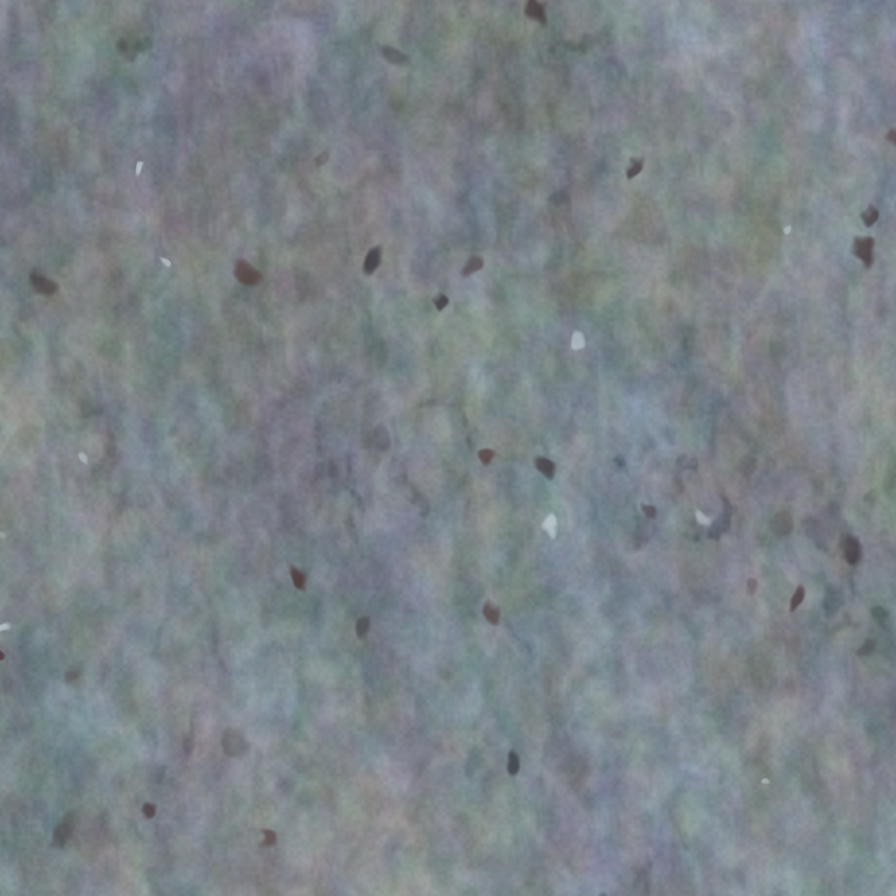
Give the GLSL for this texture, as a WebGL 2 fragment shader.

```glsl
#version 300 es
precision highp float;

#define BASE_COLOR vec3(0.494, 0.521, 0.545)
#define PATCH_CONTRAST 0.070
#define MOTTLE_CONTRAST 0.075
#define GRAIN_CONTRAST 0.080
#define STREAK_CONTRAST 0.028
#define DUST_CONTRAST 0.018
#define WARM_SHIFT vec3(0.026, 0.002, -0.046)
#define PINK_SHIFT vec3(0.030, -0.022, 0.018)
#define MARK_DEPTH 0.085
#define SPOT_CELLS 15.0
#define SPOT_CHANCE 0.13
#define SPECK_CHANCE 0.025

uniform vec2 u_resolution;
out vec4 fragColor;

float hash(vec2 p) {
    return fract(sin(dot(p, vec2(127.1, 311.7))) * 43758.5453);
}

// Smooth value noise in -1..1
float noise(vec2 p) {
    vec2 cell = floor(p);
    vec2 f = fract(p);
    f = f * f * (3.0 - 2.0 * f);
    float low = mix(hash(cell), hash(cell + vec2(1.0, 0.0)), f.x);
    float high = mix(hash(cell + vec2(0.0, 1.0)), hash(cell + 1.0), f.x);
    return 2.0 * mix(low, high, f.y) - 1.0;
}

// Layered noise, each octave turned to hide the lattice
float fbm(vec2 p) {
    const mat2 turn = mat2(0.8, 0.6, -0.6, 0.8);
    float sum = 0.0;
    float amplitude = 0.5;
    for (int i = 0; i < 3; i++) {
        sum += amplitude * noise(p);
        p = turn * p * 1.93 + 17.3;
        amplitude *= 0.5;
    }
    return sum;
}

// Sparse soft blobs on a jittered grid: x = coverage, y = random tint
vec2 scatter(vec2 p, float chance, float radius, float seed) {
    vec2 grid = p * SPOT_CELLS;
    vec2 home = floor(grid);
    vec2 result = vec2(0.0);
    for (int y = -1; y <= 1; y++) {
        for (int x = -1; x <= 1; x++) {
            vec2 cell = home + vec2(x, y);
            vec2 id = cell + seed;
            if (hash(id) > chance) continue;
            vec2 center = cell + vec2(hash(id + 3.7), hash(id + 8.1));
            float size = radius * mix(0.55, 1.25, hash(id + 5.3));
            vec2 offset = grid - center;
            offset.x += offset.y * (hash(id + 6.9) - 0.5);
            float d = length(offset * vec2(1.15, 0.85)) / size;
            float cover = 1.0 - smoothstep(0.45, 1.25, d);
            cover *= mix(0.3, 1.0, hash(id + 2.9));
            if (cover > result.x) result = vec2(cover, hash(id + 9.4));
        }
    }
    return result;
}

void main() {
    vec2 p = gl_FragCoord.xy / min(u_resolution.x, u_resolution.y);
    vec2 wobble = vec2(noise(p * 26.0 + 4.0), noise(p * 26.0 + 51.0));
    vec2 q = p + 0.006 * wobble;
    vec2 tall = q * vec2(1.0, 0.7);

    // Tone: broad patches, mottling, grain and vertical streaks
    float patches = fbm(tall * 5.0 + 11.0);
    float mottle = fbm(tall * 21.0 + 37.0);
    float grain = fbm(tall * 68.0 + 73.0);
    float streaks = noise(q * vec2(48.0, 5.0) + 29.0) + 0.6 * noise(q * vec2(110.0, 9.0) + 83.0);
    float streakArea = smoothstep(-0.3, 0.4, fbm(p * 3.5 + 61.0));
    float dust = noise(p * 230.0 + 19.0);
    float tone = PATCH_CONTRAST * patches + MOTTLE_CONTRAST * mottle
        + GRAIN_CONTRAST * grain + STREAK_CONTRAST * streaks * streakArea
        + DUST_CONTRAST * dust;

    // Hue: warm against cool, pink against green
    float warm = fbm(tall * 6.0 + 97.0) + fbm(tall * 34.0 + 113.0);
    float pink = fbm(tall * 9.0 + 131.0) + fbm(tall * 44.0 + 149.0);
    vec3 color = BASE_COLOR + tone + WARM_SHIFT * warm + PINK_SHIFT * pink;

    // Clustered dark marks
    float cluster = smoothstep(-0.05, 0.4, fbm(p * 6.5 + 167.0));
    float marks = smoothstep(0.12, 0.5, fbm(tall * 42.0 + 181.0)) * cluster;
    color -= MARK_DEPTH * marks * vec3(1.0, 1.02, 0.95);

    // Isolated pits, some rusty, and a few pale specks
    vec2 ragged = q + 0.005 * vec2(noise(p * 75.0 + 7.0), noise(p * 75.0 + 43.0));
    vec2 pit = scatter(ragged, SPOT_CHANCE, 0.2, 21.0);
    vec3 pitColor = mix(vec3(0.21, 0.22, 0.26), vec3(0.30, 0.19, 0.19), pit.y);
    color = mix(color, pitColor, 0.8 * pit.x);
    vec2 speck = scatter(ragged, SPECK_CHANCE, 0.12, 57.0);
    color = mix(color, vec3(0.76, 0.82, 0.84), 0.85 * speck.x);

    fragColor = vec4(clamp(color, 0.0, 1.0), 1.0);
}
```
